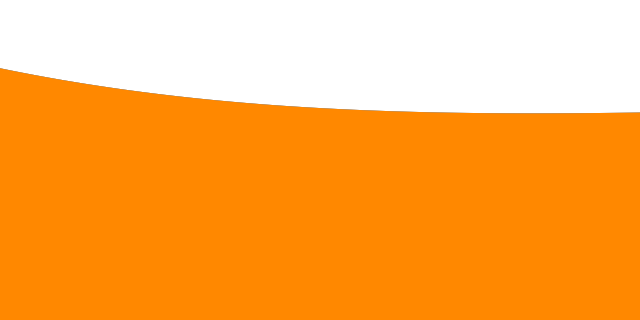
Give the GLSL for this background, as a WebGL 2 fragment shader.

```glsl
#version 300 es
precision highp float;
// A flat orange field below a white sky, split by one long shallow curve.
// The boundary is a cubic around its lowest point; its signed distance is
// estimated from the slope and smoothed over one pixel.

uniform vec2 u_resolution;
out vec4 outColor;

const vec3 FIELD_COLOR = vec3(1.0, 0.533, 0.0);
const vec3 SKY_COLOR = vec3(1.0);

// Lengths are in canvas heights, with the origin at the lower left.
const vec2 VALLEY = vec2(1.6667, 0.6458); // lowest point of the boundary
const float BEND = 0.0281;                // quadratic rise away from the valley
const float SKEW = 0.0136;                // cubic rise, steeper to the left
const float RIM_SHADE = 0.2;              // slight darkening within the soft edge

// Signed distance to the boundary, positive inside the field.
float fieldDistance(vec2 p) {
    float d = VALLEY.x - p.x;
    float edgeHeight = VALLEY.y + d * d * (BEND + SKEW * d);
    float slope = d * (2.0 * BEND + 3.0 * SKEW * d);
    return (edgeHeight - p.y) / sqrt(1.0 + slope * slope);
}

void main() {
    vec2 p = gl_FragCoord.xy / u_resolution.y;
    float pixel = 1.0 / u_resolution.y;

    // Blend the two regions across one pixel.
    float coverage = clamp(fieldDistance(p) / pixel + 0.5, 0.0, 1.0);
    vec3 color = mix(SKY_COLOR, FIELD_COLOR, coverage);

    // Thin shaded rim, present only where both regions share a pixel.
    color *= 1.0 - RIM_SHADE * 4.0 * coverage * (1.0 - coverage);

    outColor = vec4(color, 1.0);
}
```
